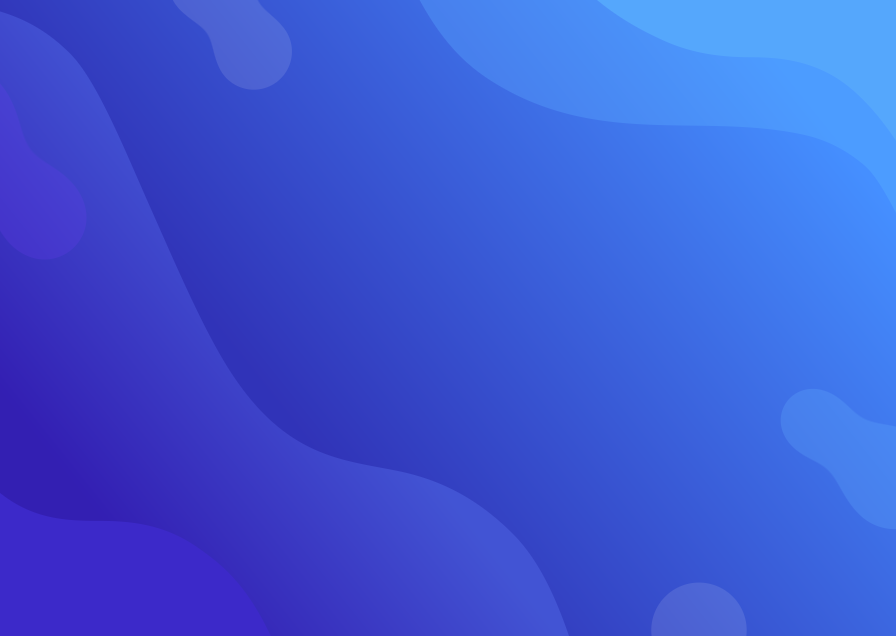
Write a WebGL 1 fragment shader that draws this background.

```glsl
precision highp float;
// Layered blue and violet waves with soft blobs over a diagonal gradient.
uniform vec2 u_resolution;

#define GRADIENT_DIR vec2(1.0, 0.8)
#define BASE_DARK vec3(0.19, 0.20, 0.72)
#define BASE_LIGHT vec3(0.27, 0.56, 1.00)
#define VIOLET_DARK vec3(0.20, 0.12, 0.70)
#define VIOLET_LIGHT vec3(0.26, 0.33, 0.83)
#define CORNER_VIOLET vec3(0.235, 0.16, 0.79)
#define SKY_DARK vec3(0.28, 0.50, 0.93)
#define SKY_LIGHT vec3(0.30, 0.61, 1.00)
#define CORNER_SKY vec3(0.335, 0.655, 0.99)
#define BLOB_VIOLET vec3(0.42, 0.23, 0.95)
#define BLOB_SKY vec3(0.40, 0.70, 1.00)
#define BLOB_OPACITY 0.11

// Cubic span between knots (x, height, slope); returns height and slope.
// Left of its first knot it keeps the preceding span.
vec2 span(vec2 previous, float x, vec3 a, vec3 b) {
  if (x < a.x) return previous;
  float w = b.x - a.x;
  float t = min((x - a.x) / w, 1.0);
  float rise = b.y - a.y;
  float c2 = 3.0 * rise - w * (2.0 * a.z + b.z);
  float c3 = w * (a.z + b.z) - 2.0 * rise;
  float slope = a.z + t * (2.0 * c2 + 3.0 * c3 * t) / w;
  float y = a.y + t * (w * a.z + t * (c2 + t * c3));
  return vec2(y + slope * max(x - b.x, 0.0), slope);
}

// Signed distance estimate to a wave edge, positive above it.
float aboveEdge(vec2 p, vec2 edge) {
  return (p.y - edge.x) / sqrt(1.0 + edge.y * edge.y);
}

float violetWave(vec2 p) {
  vec3 a = vec3(0.110, 0.916, -1.0), b = vec3(0.238, 0.670, -2.25);
  vec3 c = vec3(0.366, 0.410, -1.5), d = vec3(0.623, 0.260, -0.2);
  vec3 e = vec3(0.806, 0.161, -1.0);
  vec2 h = span(vec2(0.982, 0.0), p.x, vec3(0.0, 0.982, -0.3), a);
  h = span(h, p.x, a, b);
  h = span(h, p.x, b, c);
  h = span(h, p.x, c, d);
  h = span(h, p.x, d, e);
  h = span(h, p.x, e, vec3(0.897, -0.007, -3.0));
  return aboveEdge(p, h);
}

float cornerWave(vec2 p) {
  vec3 a = vec3(0.156, 0.181, 0.0), b = vec3(0.311, 0.139, -0.7);
  vec2 h = span(vec2(0.225, 0.0), p.x, vec3(0.0, 0.225, -0.8), a);
  h = span(h, p.x, a, b);
  h = span(h, p.x, b, vec3(0.429, -0.007, -2.2));
  return aboveEdge(p, h);
}

float skyWave(vec2 p) {
  vec3 a = vec3(0.769, 0.875, -0.65), b = vec3(1.053, 0.803, -0.02);
  vec3 c = vec3(1.264, 0.788, -0.22), d = vec3(1.359, 0.740, -0.85);
  vec2 h = span(vec2(2.0, 0.0), p.x, vec3(0.656, 1.007, -1.9), a);
  h = span(h, p.x, a, b);
  h = span(h, p.x, b, c);
  h = span(h, p.x, c, d);
  h = span(h, p.x, d, vec3(1.410, 0.663, -1.9));
  return aboveEdge(p, h);
}

float topWave(vec2 p) {
  vec3 a = vec3(1.044, 0.936, -0.45), b = vec3(1.181, 0.910, 0.0);
  vec3 c = vec3(1.300, 0.886, -0.5);
  vec2 h = span(vec2(2.0, 0.0), p.x, vec3(0.934, 1.004, -0.85), a);
  h = span(h, p.x, a, b);
  h = span(h, p.x, b, c);
  h = span(h, p.x, c, vec3(1.410, 0.777, -1.5));
  return aboveEdge(p, h);
}

float circle(vec2 p, vec3 c) {
  return length(p - c.xy) - c.z;
}

// Two circles (x, y, radius) joined by a smooth neck.
float blob(vec2 p, vec3 a, vec3 b, float blend) {
  float da = circle(p, a), db = circle(p, b);
  float h = max(1.0 - abs(da - db) / blend, 0.0);
  return min(da, db) - 0.25 * blend * h * h;
}

// Antialiased coverage of the inside of a distance field.
float fill(float d) {
  return clamp(0.5 - d * u_resolution.y, 0.0, 1.0);
}

void main() {
  vec2 p = gl_FragCoord.xy / u_resolution.y;
  float s = dot(p, GRADIENT_DIR);

  // Background and waves
  vec3 color = mix(BASE_DARK, BASE_LIGHT, clamp((s - 0.73) / 1.21, 0.0, 1.0));
  vec3 violet = mix(VIOLET_DARK, VIOLET_LIGHT, clamp((s - 0.31) / 0.57, 0.0, 1.0));
  vec3 sky = mix(SKY_DARK, SKY_LIGHT, clamp((s - 1.47) / 0.47, 0.0, 1.0));
  color = mix(color, violet, fill(violetWave(p)));
  color = mix(color, CORNER_VIOLET, fill(cornerWave(p)));
  color = mix(color, sky, fill(-skyWave(p)));
  color = mix(color, CORNER_SKY, fill(-topWave(p)));

  // Translucent blobs
  float top = blob(p, vec3(0.399, 0.919, 0.060), vec3(0.330, 1.031, 0.066), 0.073);
  float left = blob(p, vec3(0.070, 0.658, 0.066), vec3(-0.064, 0.817, 0.082), 0.17);
  float right = blob(p, vec3(1.277, 0.339, 0.0495), vec3(1.407, 0.247, 0.079), 0.119);
  float bottom = circle(p, vec3(1.099, 0.009, 0.075));
  color = mix(color, vec3(1.0), BLOB_OPACITY * fill(min(top, bottom)));
  color = mix(color, BLOB_VIOLET, 2.0 * BLOB_OPACITY * fill(left));
  color = mix(color, BLOB_SKY, 2.2 * BLOB_OPACITY * fill(right));

  gl_FragColor = vec4(color, 1.0);
}
```
